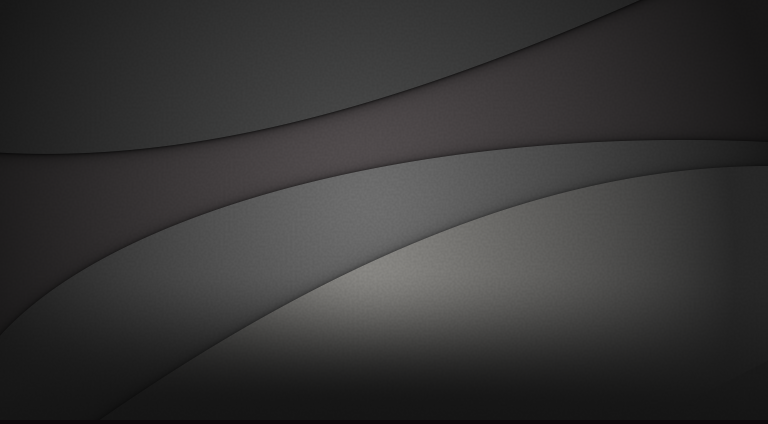
A Shadertoy shader for this background:

```glsl
// Overlapping dark paper sheets with sweeping curved edges, lit by a soft
// central glow. Each sheet is a region above or below a curve y = f(x);
// edges cast narrow shadows, and a fine gradient noise adds paper grain.

vec2 hashGradient(vec2 cell) {
    float a = fract(sin(dot(cell, vec2(127.1, 311.7))) * 43758.5);
    return vec2(cos(a * 6.2832), sin(a * 6.2832));
}

float gradientNoise(vec2 p) {
    vec2 i = floor(p), f = fract(p);
    vec2 u = f * f * f * (f * (f * 6.0 - 15.0) + 10.0);
    vec2 e = vec2(0.0, 1.0);
    float low = mix(dot(hashGradient(i), f),
                    dot(hashGradient(i + e.yx), f - e.yx), u.x);
    float high = mix(dot(hashGradient(i + e.xy), f - e.xy),
                     dot(hashGradient(i + e.yy), f - e.yy), u.x);
    return mix(low, high, u.y);
}

// Lower edge of the top sheet: a slightly flattening parabola.
float topCurve(float x) {
    float d = x - 0.06;
    return 0.637 + d * d * (0.80 - 0.25 * d);
}

// Upper edge of the middle band: an elliptical arc.
float bandCurve(float x) {
    float d = (x - 0.89) / 0.95;
    return 0.67 - 0.71 * (1.0 - sqrt(max(1.0 - d * d, 0.0)));
}

// Upper edge of the bright front sheet.
float frontCurve(float x) {
    float d = 1.0 - x;
    return 0.6085 - d * d * (0.93 - 0.16 * d);
}

// Turns a height difference into a distance in canvas heights.
float edgeDistance(float h) {
    return h / max(length(vec2(dFdx(h), dFdy(h))) * iResolution.y, 0.0001);
}

float coverage(float d) {
    return clamp(0.5 + d * iResolution.y, 0.0, 1.0);
}

// Soft falloff plus a thin contact line on the uncovered side of an edge.
float castShadow(float d, float strength) {
    d = max(d, 0.0);
    return 1.0 - strength * (0.55 * exp(-d / 0.014) + 0.45 * exp(-d / 0.004));
}

// Nearly linear radial light with a rounded peak.
float glow(vec2 offset, float radius) {
    return max(1.0 - sqrt(dot(offset, offset) + 0.003) / radius, 0.0);
}

void mainImage(out vec4 fragColor, in vec2 fragCoord) {
    vec2 uv = fragCoord / iResolution.xy;
    float topEdge = edgeDistance(topCurve(uv.x) - uv.y);
    float bandEdge = edgeDistance(uv.y - bandCurve(uv.x));
    float frontEdge = edgeDistance(uv.y - frontCurve(uv.x));

    // Lighting shared by the sheets.
    float light = glow((uv - vec2(0.48, 0.52)) * vec2(1.0, 0.55), 0.54);
    float floorFade = smoothstep(0.05, 0.37, uv.y);
    vec3 dark = vec3(0.092);

    // Mauve backing sheet, shaded by both neighbours.
    vec3 color = dark * vec3(1.0, 0.96, 0.97) + vec3(0.27, 0.25, 0.255) * light;
    color *= castShadow(topEdge, 0.72) * castShadow(bandEdge, 0.5);

    // Top sheet.
    vec3 topSheet = dark + vec3(0.235, 0.237, 0.237) * light;
    color = mix(topSheet, color, coverage(topEdge));

    // Middle band.
    vec3 band = dark + 0.37 * light * floorFade;
    band *= castShadow(frontEdge, 0.4);
    color = mix(band, color, coverage(bandEdge));

    // Front sheet, fading to dark at the bottom and right.
    float frontLight = glow((uv - vec2(0.48, 0.37)) * vec2(1.0, 0.45), 0.48);
    float corner = edgeDistance(uv.y - 0.15 + 0.93 * (1.0 - uv.x));
    float rightSheen = smoothstep(0.5, 0.9, uv.x) * smoothstep(0.02, 0.36, uv.y);
    vec3 front = dark + vec3(0.49, 0.485, 0.47) * frontLight * floorFade;
    front += 0.06 * rightSheen * mix(0.4, 1.0, coverage(corner));
    color = mix(front, color, coverage(frontEdge));

    // Paper grain and the dark strip along the bottom.
    color *= 1.0 + 0.06 * gradientNoise(uv * vec2(310.0, 171.0));
    color *= mix(0.9, 1.0, smoothstep(0.0, 0.12, uv.y));
    color = mix(vec3(0.055, 0.03, 0.045), color, coverage(uv.y - 0.0095));

    fragColor = vec4(color, 1.0);
}
```
